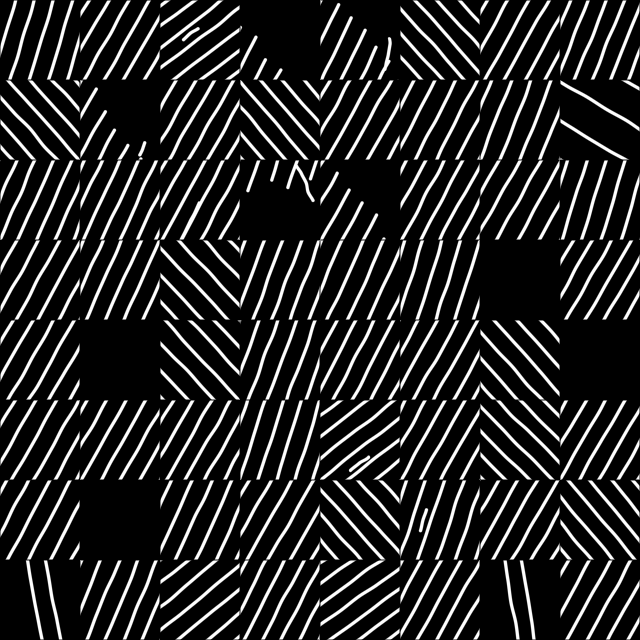
A WebGL 2 fragment shader for this pattern:

```glsl
#version 300 es
precision highp float;
// Eight by eight tiles of hand-drawn white hatching on black, some broken or empty.

uniform vec2 u_resolution;
out vec4 fragColor;

const float TILES = 8.0;
const float HALF_WIDTH = 0.0205;
const float SEAM = 0.006;
const float FAR = 2.0;
const vec3 INK = vec3(0.0);
const vec3 CHALK = vec3(0.995);

// Sine-free hash of a tile and a channel number.
float hash(vec2 cell, float channel) {
    vec3 q = fract(vec3(cell, channel) * vec3(0.1031, 0.1030, 0.0973) + 0.137);
    q += dot(q, q.yzx + 33.33);
    return fract((q.x + q.y) * q.z);
}

// Smooth one-dimensional noise from -1 to 1.
float wobble(float t, vec2 seed) {
    float i = floor(t);
    float f = fract(t);
    float blend = f * f * (3.0 - 2.0 * f);
    return 2.0 * mix(hash(seed, i + 40.0), hash(seed, i + 41.0), blend) - 1.0;
}

// Rotates a point so that x runs along a stroke and y runs across it.
vec2 strokeSpace(vec2 p, float degrees) {
    float a = radians(degrees);
    vec2 along = vec2(cos(a), sin(a));
    return vec2(dot(p, along), dot(p, vec2(-along.y, along.x)));
}

// Distance to a round-ended stroke lying between two points on the x axis.
float strokeDistance(vec2 q, float start, float end) {
    return length(vec2(max(max(start - q.x, q.x - end), 0.0), q.y));
}

// Distance to parallel strokes; cut shortens them, limit bounds their number.
float hatch(vec2 p, vec2 cell, float degrees, float gap, float cut, float limit) {
    vec2 q = strokeSpace(p, degrees);
    float phase = hash(cell, 3.0);
    float id = floor(q.y / gap - phase + 0.5);
    if (id < -limit || id >= limit) return FAR;

    vec2 seed = cell + vec2(id * 7.0, id * 3.0);
    q.y -= (id + phase) * gap;
    q.y += 0.010 * wobble(q.x * 3.5 + 9.0, seed);
    float end = cut + 0.16 * (hash(seed, 5.0) - 0.5) + 0.10 * id;
    bool keepLower = hash(cell, 6.0) < 0.4;
    float low = (cut < FAR && !keepLower) ? -end : -FAR;
    float high = (cut < FAR && keepLower) ? end : FAR;
    return strokeDistance(q, low, high);
}

// Distance to one short, uneven stroke near the edge of a tile.
float strayStroke(vec2 p, vec2 cell, float degrees) {
    vec2 center = 0.8 * vec2(hash(cell, 11.0), hash(cell, 12.0)) - 0.4;
    vec2 q = strokeSpace(p - center, degrees);
    q.y += 0.016 * wobble(q.x * 8.0 + 9.0, cell);
    float reach = mix(0.04, 0.28, hash(cell, 13.0));
    return strokeDistance(q, -reach, reach);
}

// Chooses the hatching of a tile and returns the distance to its strokes.
float tileDistance(vec2 p, vec2 cell) {
    float kind = hash(cell, 1.0);
    float lean = hash(cell, 2.0);
    float degrees = mix(60.0, 74.0, lean * lean);
    float gap = mix(0.205, 0.235, hash(cell, 4.0));
    float cut = FAR;
    float limit = 9.0;

    if (kind < 0.10) {                  // empty
        limit = 0.0;
    } else if (kind < 0.25) {           // broken hatching
        cut = mix(-0.25, 0.20, hash(cell, 7.0));
    } else if (kind < 0.32) {           // falling diagonals
        degrees = mix(130.0, 137.0, lean);
    } else if (kind < 0.35) {           // shallow rise
        degrees = mix(35.0, 40.0, lean);
    } else if (kind < 0.37) {           // wide shallow fall
        degrees = 149.0;
        gap = 0.42;
    } else if (kind < 0.43) {           // one or two steep strokes
        degrees = mix(97.0, 101.0, lean);
        limit = 1.0;
    }

    float d = hatch(p, cell, degrees, gap, cut, limit);
    bool broken = kind > 0.10 && kind < 0.25;
    if (hash(cell, 8.0) < (broken ? 0.45 : 0.08)) {
        float turn = broken ? 60.0 * hash(cell, 9.0) : 3.0;
        d = min(d, strayStroke(p, cell, degrees + turn));
    }
    return d;
}

void main() {
    vec2 grid = gl_FragCoord.xy / u_resolution * TILES;
    vec2 cell = floor(grid);
    vec2 p = fract(grid) - 0.5;
    float soft = 0.75 * TILES / min(u_resolution.x, u_resolution.y);

    float d = tileDistance(p, cell);
    float stroke = 1.0 - smoothstep(HALF_WIDTH - soft, HALF_WIDTH + soft, d);

    // Thin dark seam around each tile.
    float border = 0.5 - max(abs(p.x), abs(p.y));
    float inside = smoothstep(SEAM - 0.5 * soft, SEAM + 0.5 * soft, border);
    fragColor = vec4(mix(INK, CHALK, stroke * inside), 1.0);
}
```
